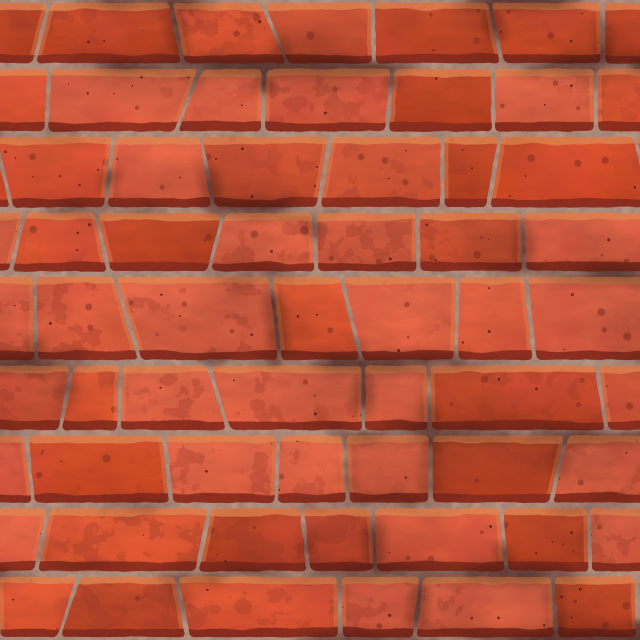
Give the GLSL for this texture, as a three.js fragment shader.

```glsl
// Painted brick wall: nine uneven courses of about six bricks, split by slanted joints.
// Each brick is a rounded box with a lit top, a dark lower lip and mottled paint;
// grey mortar, soot and round pits come from hash and value noise.
varying vec2 vUv;

float hash(vec2 p) {
  return fract(sin(dot(p, vec2(127.1, 311.7))) * 43758.55);
}

float noise(vec2 p) {
  vec2 i = floor(p), f = fract(p);
  f = f * f * (3.0 - 2.0 * f);
  return mix(mix(hash(i), hash(i + vec2(1.0, 0.0)), f.x),
             mix(hash(i + vec2(0.0, 1.0)), hash(i + vec2(1.0, 1.0)), f.x), f.y);
}

float fbm(vec2 p) {
  float sum = 0.0, amp = 0.53;
  for (int i = 0; i < 4; i++) {
    sum += amp * noise(p);
    p = p * 2.03 + 17.3;
    amp *= 0.5;
  }
  return sum;
}

// Lower edge of a course; the middle course is the tallest
float courseEdge(float i) {
  float swell = 0.11 * cos(3.14159 * i) * exp(-(i - 4.9) * (i - 4.9) / 1.5);
  return (i - 0.11 * sin(0.69813 * i) - swell) / 9.0;
}

// Round pits, at most one in each grid cell
float pits(vec2 p, float cells, float radius, float chance) {
  vec2 g = p * cells, id = floor(g);
  vec2 centre = 0.3 + 0.4 * vec2(hash(id + 3.1), hash(id + 8.7));
  float r = radius * (0.5 + hash(id + 5.9));
  float d = length(fract(g) - centre);
  return step(hash(id + 1.7), chance) * (1.0 - smoothstep(r * 0.65, r * 1.15, d));
}

void main() {
  vec2 uv = vUv;

  // Course that holds this point
  float course = 0.0;
  for (int i = 1; i < 9; i++) {
    if (uv.y >= courseEdge(float(i))) course = float(i);
  }
  float low = courseEdge(course), high = courseEdge(course + 1.0);
  float rise = 2.0 * (uv.y - low) / (high - low) - 1.0;

  // Nearest slanted joints to the left and right
  float left = -1.0, right = 2.0, brick = 0.0;
  for (int k = -2; k < 9; k++) {
    float id = mod(float(k) + 6.0, 6.0);
    float lean = 2.0 * hash(vec2(id + 20.0, course)) - 1.0;
    float x = (float(k) + hash(vec2(course, 4.3)) + 0.7 * hash(vec2(id, course + 2.0))) / 6.0;
    x += rise * (0.004 * lean + 0.018 * lean * lean * lean);
    if (x <= uv.x && x > left) { left = x; brick = id; }
    if (x > uv.x) right = min(right, x);
  }
  vec2 seed = vec2(brick, course);

  // Rounded brick outline with a hand-drawn wobble
  float wobble = 0.0035 * (fbm(uv * 45.0) - 0.5);
  float dl = uv.x - left - 0.0032 + wobble;
  float dr = right - uv.x - 0.0032 + wobble;
  float db = uv.y - low - 0.0045 + wobble;
  float dt = high - uv.y - 0.0045 + wobble;
  vec2 corner = 0.007 - vec2(min(dl, dr), min(db, dt));
  float edge = length(max(corner, 0.0)) + min(max(corner.x, corner.y), 0.0) - 0.007;
  float inside = 1.0 - smoothstep(-0.001, 0.001, edge);

  // Brick face: tone for each brick, broad patches and dry brush strokes
  float tone = hash(seed + 31.0);
  float patches = fbm(uv * 9.0 + seed * 2.7);
  float strokes = fbm(uv * vec2(28.0, 75.0) + seed * 5.0);
  vec3 face = mix(vec3(0.72, 0.26, 0.14), vec3(0.84, 0.37, 0.26), smoothstep(0.1, 0.7, tone));
  face = mix(face, vec3(0.84, 0.30, 0.15), 0.6 * step(0.78, hash(seed + 47.0)));
  face *= 0.83 + 0.23 * patches + 0.11 * strokes;
  face = mix(face, vec3(0.82, 0.28, 0.23), 0.35 * smoothstep(0.5, 0.75, fbm(uv * 7.0 + 40.0)));
  face += 0.025 * rise;

  // Blotches and pits
  float blotch = smoothstep(0.54, 0.62, fbm(uv * 42.0 + 9.0)) * smoothstep(0.42, 0.62, fbm(uv * 6.0 + 70.0));
  face = mix(face, vec3(0.60, 0.22, 0.16), 0.32 * blotch);
  face = mix(face, vec3(0.48, 0.17, 0.12), 0.5 * pits(uv, 26.0, 0.13, 0.16));
  face = mix(face, vec3(0.30, 0.10, 0.08), 0.7 * pits(uv + 0.013, 70.0, 0.14, 0.025));

  // Lit top and one lit side, then the dark lower lip
  vec3 lit = vec3(0.87, 0.51, 0.31);
  float side = hash(seed + 13.0) < 0.4 ? dl : dr;
  face = mix(face, lit, 0.45 * (1.0 - smoothstep(0.005, 0.0075, side)));
  float topWidth = 0.011 + 0.004 * (noise(vec2(uv.x * 30.0, course)) - 0.5);
  face = mix(face, lit, (0.65 + 0.3 * patches) * (1.0 - smoothstep(topWidth - 0.0012, topWidth + 0.0012, dt)));
  float lipWidth = 0.0135 + 0.005 * (noise(vec2(uv.x * 24.0, course + 9.0)) - 0.5);
  vec3 lip = vec3(0.53, 0.17, 0.115) * (0.9 + 0.2 * patches);
  face = mix(face, lip, 0.95 * (1.0 - smoothstep(lipWidth - 0.0012, lipWidth + 0.0012, db)));

  // Mortar from pale grey to sooty brown
  float soot = smoothstep(0.42, 0.72, fbm(uv * vec2(5.0, 10.0) + 23.0));
  vec3 mortar = mix(vec3(0.67, 0.54, 0.48), vec3(0.38, 0.23, 0.21), soot);
  mortar *= 0.88 + 0.24 * fbm(uv * 90.0);

  // Soot spreads faintly over the brick rims
  float rim = 1.0 - smoothstep(0.0, 0.025, -edge);
  face *= 1.0 - soot * (0.08 + 0.22 * rim);
  gl_FragColor = vec4(mix(mortar, face, inside), 1.0);
}
```
